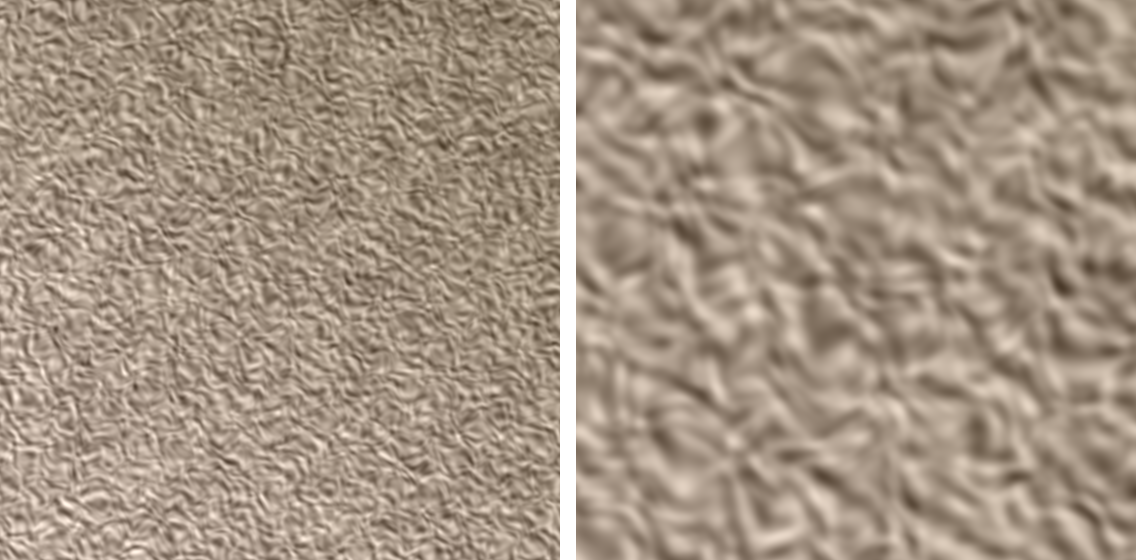
Left, the full canvas; right, a detail of the centre.
A WebGL 1 fragment shader for this texture:

```glsl
precision highp float;
// Rough beige plaster: small soft bumps, side lit, with blotchy mottling.
// Two turned layers of warped gradient noise form the bumps; subtracting a
// shifted copy embosses them, over a drift from rose (lower left) to olive.

uniform vec2 u_resolution;

#define GRAIN_SCALE 59.0
#define GRAIN_STRETCH vec2(0.86, 1.10)
#define GRAIN_ANGLE 0.55
#define FINE_WEIGHT 0.55
#define SHADOW_SHIFT 0.55
#define SHADOW_WEIGHT 0.6
#define WARP_AMOUNT 0.7
#define CONTRAST_ROSE 0.355
#define CONTRAST_OLIVE 0.285
#define MOTTLE 0.105
#define ROSE vec3(0.690, 0.622, 0.567)
#define OLIVE vec3(0.590, 0.530, 0.453)

float hash(vec2 p) {
  return fract(sin(dot(p, vec2(127.1, 311.7))) * 43758.5453);
}

// Unit gradient at a lattice point, dotted with the offset from it
float cornerSlope(vec2 cell, vec2 offset) {
  float angle = 6.28319 * hash(cell);
  return dot(vec2(cos(angle), sin(angle)), offset);
}

float gradientNoise(vec2 p) {
  vec2 cell = floor(p);
  vec2 f = p - cell;
  vec2 fade = f * f * f * (f * (f * 6.0 - 15.0) + 10.0);
  vec2 e = vec2(1.0, 0.0);
  float low = mix(cornerSlope(cell, f), cornerSlope(cell + e, f - e), fade.x);
  float high = mix(cornerSlope(cell + e.yx, f - e.yx),
                   cornerSlope(cell + e.xx, f - e.xx), fade.x);
  return mix(low, high, fade.y);
}

vec2 rotate(vec2 p, float angle) {
  float c = cos(angle);
  float s = sin(angle);
  return vec2(c * p.x - s * p.y, s * p.x + c * p.y);
}

// Bump height: grains slightly drawn out down to the right, plus finer ones
float height(vec2 p) {
  vec2 along = rotate(p, GRAIN_ANGLE) * GRAIN_STRETCH;
  return gradientNoise(along)
       + FINE_WEIGHT * gradientNoise(rotate(along, 0.7) * 1.5 + 17.3);
}

void main() {
  vec2 uv = gl_FragCoord.xy / u_resolution.y;

  // Bend the grain so that it curls and varies in direction
  vec2 p = uv * GRAIN_SCALE;
  vec2 bend = vec2(gradientNoise(p * 0.4 + 31.7), gradientNoise(p * 0.4 + 74.2));
  p += WARP_AMOUNT * bend;

  // Side light: each bump darkens the ground on its far side
  float swing = 1.05 + 1.2 * gradientNoise(uv * 7.0 + 5.1);
  vec2 shift = SHADOW_SHIFT * vec2(cos(swing), sin(swing));
  float shade = height(p) - SHADOW_WEIGHT * height(p + shift);

  // Broad drift of tint and contrast, broken up by patches
  float patches = gradientNoise(uv * 4.0 + 11.4);
  float blotches = gradientNoise(uv * 12.0 + 3.7);
  float specks = gradientNoise(uv * 25.0 + 41.9);
  float drift = uv.x * 0.8 + uv.y + 0.4 * patches + 0.25 * blotches;
  float rose = 1.0 - smoothstep(0.2, 1.6, drift);
  float mottle = MOTTLE * (blotches + 0.8 * specks + 0.4 * patches);

  vec3 color = mix(OLIVE, ROSE, rose) + mottle;
  color += shade * mix(CONTRAST_OLIVE, CONTRAST_ROSE, rose);
  gl_FragColor = vec4(clamp(color, 0.0, 1.0), 1.0);
}
```
